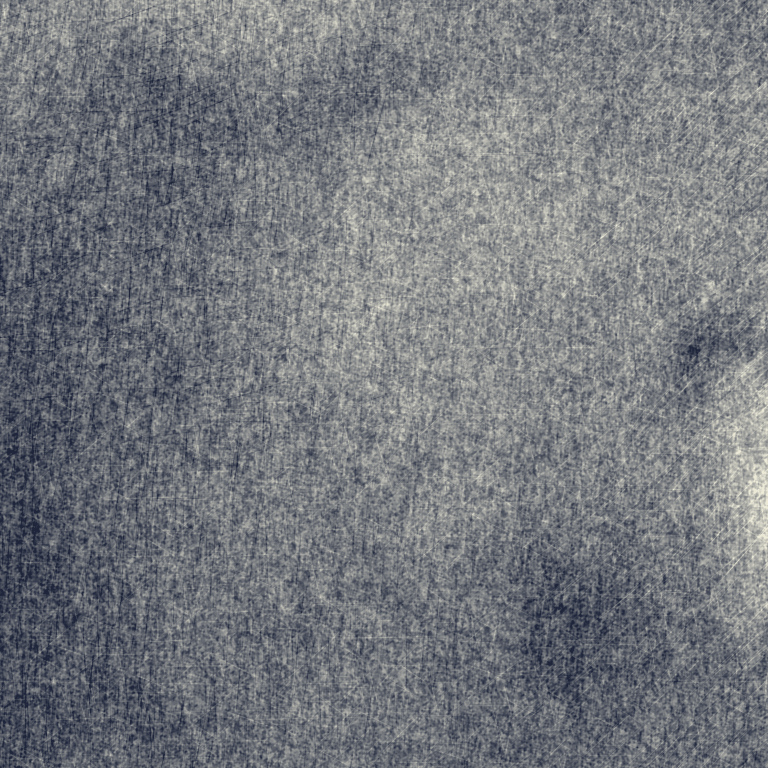
Reproduce this texture procedurally as a Shadertoy shader.

```glsl
// Scratched, worn metal sheet in slate blue and pale cream.
// Soft warped clouds set the tone, stretched noise gives a brushed grain,
// and layers of randomly placed strokes add dark and light scratches.

const vec3 NAVY = vec3(0.120, 0.150, 0.235);
const vec3 CREAM = vec3(0.925, 0.915, 0.845);

float hash(vec2 p) {
    vec3 q = fract(p.xyx * vec3(0.1031, 0.1030, 0.0973));
    q += dot(q, q.yzx + 33.33);
    return fract((q.x + q.y) * q.z);
}

// Value noise centred on zero
float noise(vec2 p) {
    vec2 cell = floor(p), f = fract(p);
    f = f * f * (3.0 - 2.0 * f);
    float low = mix(hash(cell), hash(cell + vec2(1, 0)), f.x);
    float high = mix(hash(cell + vec2(0, 1)), hash(cell + vec2(1, 1)), f.x);
    return mix(low, high, f.y) - 0.5;
}

vec2 rotate(vec2 p, float angle) {
    float c = cos(angle), s = sin(angle);
    return vec2(c * p.x + s * p.y, c * p.y - s * p.x);
}

float fbm(vec2 p) {
    float sum = 0.0, gain = 0.5;
    for (int i = 0; i < 5; i++) {
        sum += gain * noise(p);
        p = rotate(p, 0.6) * 2.03 + 17.3;
        gain *= 0.55;
    }
    return sum;
}

// Soft elliptical patch
float spot(vec2 p, vec2 centre, vec2 radius) {
    vec2 d = (p - centre) / radius;
    return exp(-dot(d, d));
}

// One slightly bowed stroke in each long cell of a rotated, staggered grid
float strokes(vec2 p, float angle, vec2 size, float width, float seed) {
    vec2 q = rotate(p - 0.5, angle) / size + seed * 7.31;
    q.x += hash(vec2(floor(q.y), seed)) * 9.0;
    vec2 cell = floor(q), f = fract(q);
    float place = hash(cell + seed) - 0.5;
    float tilt = hash(cell + seed + 41.7) - 0.5;
    float bow = hash(cell + seed + 83.1) - 0.5;
    float along = f.x - 0.5;
    float middle = 0.5 + 0.4 * place + 0.5 * tilt * along + 0.6 * bow * along * along;
    float pixel = 0.7 / iResolution.y;
    float line = 1.0 - smoothstep(width - pixel, width + pixel, abs(f.y - middle) * size.y);
    float ends = smoothstep(0.0, 0.4, f.x) * (1.0 - smoothstep(0.6, 1.0, f.x));
    float strength = hash(cell + seed + 127.9);
    return line * ends * strength * strength;
}

// Several stroke layers fanned around one direction
float scratches(vec2 p, float angle, float spread, vec2 size, float seed) {
    float sum = 0.0;
    for (int i = 0; i < 7; i++) {
        float id = seed + float(i) * 3.0;
        float turn = spread * (hash(vec2(id, 5.2)) - 0.5);
        float scale = mix(0.5, 1.4, hash(vec2(id, 9.4)));
        sum += strokes(p, angle + turn, size * scale, 0.0005, id);
    }
    return sum;
}

// Broad light and dark areas
float clouds(vec2 p) {
    vec2 q = p + 0.15 * vec2(fbm(p * 6.0), fbm(p * 6.0 + 31.0));
    float tone = 0.37 + 0.22 * fbm(p * 5.0 + 8.0);
    tone += 0.22 * spot(q, vec2(0.72, 0.68), vec2(0.30, 0.20));
    tone += 0.13 * spot(q, vec2(0.45, 0.50), vec2(0.16, 0.20));
    tone += 0.46 * spot(q, vec2(1.03, 0.34), vec2(0.09, 0.13));
    tone += 0.19 * spot(q, vec2(0.27, 0.99), vec2(0.24, 0.08));
    tone += 0.10 * spot(q, vec2(0.32, 0.33), vec2(0.08, 0.10));
    tone -= 0.14 * spot(q, vec2(0.02, 0.28), vec2(0.20, 0.42));
    tone -= 0.10 * spot(q, vec2(0.23, 0.56), vec2(0.13, 0.22));
    tone -= 0.26 * spot(q, vec2(0.91, 0.52), vec2(0.07, 0.05));
    tone -= 0.15 * spot(q, vec2(0.72, 0.18), vec2(0.15, 0.13));
    tone -= 0.12 * spot(q, vec2(0.48, 0.88), vec2(0.17, 0.06));
    return tone;
}

// Fine brushed grain, mostly upright, with diagonal hatching on the right
float grain(vec2 p) {
    vec2 upright = rotate(p, 0.12 * noise(p * 3.0) - 0.06);
    float sum = 0.34 * noise(rotate(p, 0.5) * 390.0) + 0.10 * noise(rotate(p, 0.9) * 150.0);
    sum += 0.25 * noise(upright * vec2(340.0, 95.0));
    sum += 0.15 * noise(rotate(p, 1.25) * vec2(340.0, 110.0) + 60.0);
    sum += 0.09 * noise(upright * vec2(120.0, 9.0));
    float hatching = smoothstep(0.6, 1.0, p.x + 0.3 * noise(p * 4.0));
    return sum + 0.18 * hatching * noise(rotate(p, 0.7) * vec2(45.0, 320.0));
}

void mainImage(out vec4 fragColor, in vec2 fragCoord) {
    vec2 p = fragCoord / iResolution.xy;
    vec2 bent = p + 0.02 * vec2(noise(p * 5.0), noise(p * 5.0 + 20.0));
    float tone = clouds(p) + grain(p);
    tone += 0.07 * smoothstep(0.0, 0.22, fbm(p * 48.0));

    // Dark scratches gather on the left, light ones on the right
    float left = 1.0 - smoothstep(0.25, 0.75, p.x);
    float topLeft = left * smoothstep(0.25, 0.6, p.y);
    tone -= (0.09 + 0.09 * left) * scratches(bent, 1.45, 0.4, vec2(0.14, 0.014), 2.0);
    tone -= (0.04 + 0.13 * topLeft) * scratches(bent, 0.22, 0.4, vec2(0.20, 0.022), 31.0);
    tone += (0.08 + 0.10 * smoothstep(0.5, 1.0, p.x)) * scratches(bent, 0.68, 0.5, vec2(0.13, 0.016), 57.0);
    tone += 0.12 * scratches(p, 0.0, 0.08, vec2(0.16, 0.035), 83.0);
    tone += 0.16 * scratches(bent, 1.6, 3.1, vec2(0.10, 0.025), 109.0);
    fragColor = vec4(mix(NAVY, CREAM, clamp(tone, 0.0, 1.0)), 1.0);
}
```
